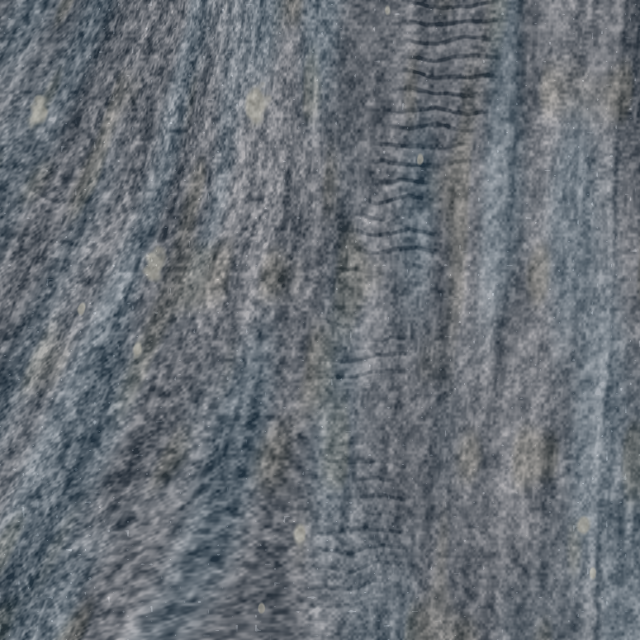
Write a WebGL 1 fragment shader that draws this texture.

```glsl
precision highp float;
uniform vec2 u_resolution;

const vec3 DARK_SLATE = vec3(0.28, 0.30, 0.33);
const vec3 PALE_DUST = vec3(0.59, 0.60, 0.62);
const vec3 PEBBLE_CREAM = vec3(0.68, 0.67, 0.63);
const vec3 DAMP_TINT = vec3(-0.026, 0.002, 0.014);
const vec3 OCHRE_TINT = vec3(0.02, 0.008, -0.02);
const int PEBBLE_COUNT = 11;

float hash(vec2 p) {
  return fract(sin(dot(p, vec2(127.1, 311.7))) * 43758.5453);
}

float noise(vec2 p) {
  vec2 cell = floor(p);
  vec2 f = fract(p);
  f = f * f * (3.0 - 2.0 * f);
  float low = mix(hash(cell), hash(cell + vec2(1.0, 0.0)), f.x);
  float high = mix(hash(cell + vec2(0.0, 1.0)), hash(cell + vec2(1.0, 1.0)), f.x);
  return mix(low, high, f.y);
}

float signedNoise(vec2 p) {
  return noise(p) - 0.5;
}

// Sideways shift per unit of height: strong at the left, nearly upright at the right
float leanAt(float x) {
  return mix(0.46, 0.05, smoothstep(0.08, 0.55, x));
}

// Long drag marks, stretched along the second axis
float streaks(vec2 s) {
  return 0.14 * signedNoise(s * vec2(13.0, 1.3))
       + 0.17 * signedNoise(s * vec2(36.0, 3.5) + 7.0)
       + 0.13 * signedNoise(s * vec2(85.0, 11.0) + 19.0);
}

// Gritty soil: clumps lit from one side plus fine grains
float grit(vec2 s) {
  vec2 lightStep = vec2(0.0035, -0.0035);
  vec2 clump = vec2(74.0, 56.0);
  float relief = noise(s * clump) - noise((s + lightStep) * clump);
  return 0.18 * relief
       + 0.12 * signedNoise(s * vec2(62.0, 44.0) + 31.0)
       + 0.19 * signedNoise(s * vec2(145.0, 112.0) + 43.0)
       + 0.17 * signedNoise(s * vec2(250.0, 215.0) + 57.0);
}

// Dark furrow with a lit shoulder on its left
float furrow(float d, float width) {
  float cut = d / width;
  float shoulder = (d + 2.2 * width) / (1.4 * width);
  return 0.45 * exp(-shoulder * shoulder) - exp(-cut * cut);
}

// Broken crosswise ribs pressed by a tyre
float treadRibs(vec2 p, float center, float halfWidth, float pitch, float strength) {
  float wobble = 0.016 * noise(p * vec2(22.0, 16.0)) + 0.004 * noise(p * 75.0);
  float d = (fract((p.y + wobble) / pitch) - 0.5) * pitch;
  float cut = 1.0 - smoothstep(0.001, 0.0055, abs(d));
  float lip = 1.0 - smoothstep(0.001, 0.007, abs(d + 0.008));
  float edge = abs(p.x - center + 0.03 * signedNoise(p * vec2(4.0, 40.0)));
  float inside = 1.0 - smoothstep(0.65 * halfWidth, halfWidth, edge);
  float patches = smoothstep(0.62 - strength, 0.95 - strength, noise(p * vec2(13.0, 24.0) + 5.0));
  return inside * patches * strength * (0.35 * lip - cut);
}

// Coverage of one soft, ragged pebble tilted with the ground
float pebble(vec2 p, vec2 center, float radius) {
  vec2 d = p - center;
  d.x -= 0.5 * leanAt(center.x) * d.y;
  d.y *= 0.6;
  float ragged = length(d) + 0.55 * radius * signedNoise(p * 85.0);
  return 1.0 - smoothstep(0.55 * radius, 1.15 * radius, ragged);
}

void main() {
  vec2 p = gl_FragCoord.xy / u_resolution;
  vec2 s = vec2(p.x - leanAt(p.x) * (p.y - 0.5), p.y);
  s.x += 0.012 * signedNoise(p * vec2(5.0, 7.0)) + 0.004 * signedNoise(p * 28.0);

  // Ground tone
  float roughness = mix(1.12, 0.85, smoothstep(0.35, 0.65, p.x));
  float tone = 0.445 + streaks(s) + roughness * grit(s);
  tone += 0.05 * signedNoise(p * 3.0 + 11.0);
  tone -= 0.035 * (1.0 - smoothstep(0.0, 0.35, p.x)) * smoothstep(0.5, 0.9, p.y);

  // Wheel prints
  float trackCenter = mix(0.56, 0.71, smoothstep(0.35, 1.0, p.y));
  float trackStrength = mix(0.35, 0.62, smoothstep(0.35, 0.9, p.y));
  tone += 0.23 * treadRibs(p, trackCenter, 0.085, 0.0275, trackStrength);
  tone += 0.16 * treadRibs(p + vec2(0.0, 0.2 * p.x), 0.1, 0.055, 0.032, 0.4)
        * smoothstep(0.45, 0.55, p.y) * (1.0 - smoothstep(0.68, 0.78, p.y));

  // Furrows at the right, and a soft one between the tracks
  float broken = smoothstep(0.3, 0.65, noise(vec2(p.x * 4.0, p.y * 7.0) + 3.0));
  tone += 0.12 * furrow(s.x - 0.955, 0.0045) * mix(0.5, 1.0, broken);
  tone += 0.09 * furrow(s.x - 0.785, 0.008) * broken;
  tone += 0.06 * furrow(s.x - 0.87, 0.006) * (1.0 - 0.6 * broken);
  tone += 0.06 * furrow(s.x - 0.345, 0.011) * broken;

  // Damp blue and dry ochre tints
  float level = (tone - 0.30) / 0.30;
  vec3 color = mix(DARK_SLATE, PALE_DUST, clamp(level, -0.35, 1.25));
  float damp = noise(s * vec2(17.0, 3.0) + 23.0);
  color += DAMP_TINT * (smoothstep(0.3, 0.8, damp) + 0.5 * (0.5 - level));
  color += OCHRE_TINT * smoothstep(0.62, 0.9, noise(s * vec2(24.0, 7.0) + 71.0));

  // Pale pebbles and tiny bright chips
  for (int i = 0; i < PEBBLE_COUNT; i++) {
    float id = float(i) + 1.0;
    vec2 center = vec2(hash(vec2(id, 2.3)), hash(vec2(id, 8.9)));
    float size = hash(vec2(id, 5.1));
    float cover = pebble(p, center, mix(0.006, 0.019, size * size));
    color = mix(color, PEBBLE_CREAM + 0.6 * grit(p), 0.75 * cover);
  }
  float chips = smoothstep(0.9, 0.98, noise(p * 135.0 + 91.0));
  color += 0.13 * chips;

  gl_FragColor = vec4(clamp(color, 0.0, 1.0), 1.0);
}
```
